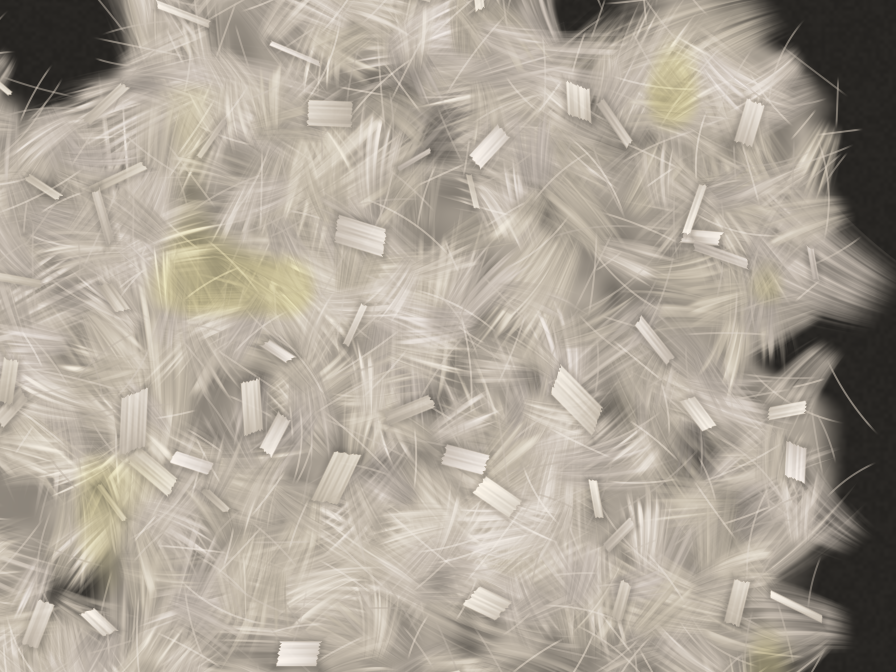
Reproduce this texture procedurally as a WebGL 2 fragment shader.

```glsl
#version 300 es
precision highp float;
// A heap of pale chopped fibres on a dark table: fanned tufts are layered
// from large to small, then loose hairs and flat glossy chips lie on top.
// Tone and warmth are composited as scalars and tinted at the end.
uniform vec2 u_resolution;
out vec4 fragColor;

#define TUFT_LAYERS 8
#define TUFT_CELL 0.31
#define TUFT_SHRINK 0.86
#define STRAND_DENSITY 115.0
#define CHIP_CELL 0.15
#define CHIP_SHARE 0.42
#define HAIR_CELL 0.13
#define TABLE_TONE 0.155
#define BODY_TONE 0.60
#define FIBRE_TONE 0.80
#define TAU 6.2831853

vec3 hash3(vec2 p) {
    vec3 q = fract(p.xyx * vec3(0.1031, 0.1030, 0.0973));
    q += dot(q, q.yxz + 33.33);
    return fract((q.xxy + q.yzz) * q.zyx);
}

float noise(vec2 p) {
    vec2 i = floor(p), f = fract(p);
    f = f * f * (3.0 - 2.0 * f);
    vec2 e = vec2(0.0, 1.0);
    return mix(mix(hash3(i).x, hash3(i + e.yx).x, f.x),
               mix(hash3(i + e.xy).x, hash3(i + e.yy).x, f.x), f.y);
}

vec2 turn(vec2 p, float a) {
    float c = cos(a), s = sin(a);
    return vec2(c * p.x + s * p.y, c * p.y - s * p.x);
}

// Approximate distance to the outline of the heap, positive inside.
float heap(vec2 p) {
    float edge = 1.245 - 0.16 * smoothstep(0.84, 1.0, p.y);
    edge -= 0.10 * exp(-pow((p.y - 0.47) / 0.045, 2.0));
    edge -= 0.05 * smoothstep(0.28, 0.12, p.y);
    float d = edge - p.x;
    d = min(d, length((p - vec2(0.07, 0.96)) * vec2(1.0, 0.9)) - 0.105);
    d = min(d, length((p - vec2(0.885, 0.98)) * vec2(0.7, 1.0)) - 0.035);
    d = min(d, length(p - vec2(0.10, 0.13)) - 0.025);
    return d + 0.04 * (noise(p * 13.0) - 0.5);
}

// Fan of strands widening from root to tip; surface holds tone and warmth.
void addTuft(inout vec2 surface, vec2 p, vec2 id, float cell, float seed) {
    vec3 h = hash3(id + seed), k = hash3(id + seed + 57.3);
    vec2 centre = (id + h.xy) * cell;
    vec2 q = (p - centre) / cell;
    if (dot(q, q) > 1.0 || heap(centre) < 0.22 * cell) return;
    q = turn(q, h.z * TAU);
    q.y += (k.x - 0.5) * 0.5 * q.x * q.x;
    float along = q.x + 0.7;
    float across = q.y / (0.35 + 0.5 * max(along, 0.0));
    float density = STRAND_DENSITY * cell;
    float strand = noise(vec2(across * density + k.y * 90.0, along * 1.6));
    float fine = noise(vec2(across * density * 2.3 + k.z * 70.0, along * 2.5));
    float reach = 0.65 + 0.65 * mix(strand, fine, 0.4);
    float cover = smoothstep(0.0, 0.25, along) * (1.0 - smoothstep(reach - 0.35, reach, along));
    cover *= 1.0 - smoothstep(0.22, 0.5, abs(across) + 0.2 * (strand - 0.5));
    cover *= 0.45 + 0.5 * strand;
    float tone = FIBRE_TONE + 0.20 * (k.y - 0.5) + 0.10 * (along - 0.65);
    tone += 0.13 * (strand - 0.5) + 0.13 * (fine - 0.5);
    surface = mix(surface, vec2(tone, (k.z - 0.55) * 0.5), cover);
}

// Thin curved single fibre.
void addHair(inout vec2 surface, vec2 p, vec2 id, float seed) {
    vec3 h = hash3(id + seed), k = hash3(id + seed + 31.7);
    vec2 centre = (id + h.xy) * HAIR_CELL;
    if (heap(centre) < -0.025) return;
    vec2 q = turn(p - centre, h.z * TAU);
    q.y += (k.x - 0.5) * 5.0 * q.x * q.x;
    float span = 0.025 + 0.06 * k.y;
    float cover = 1.0 - smoothstep(0.0004, 0.0024, abs(q.y));
    cover *= 1.0 - smoothstep(span * 0.6, span, abs(q.x));
    surface = mix(surface, vec2(0.72 + 0.25 * k.z, -0.1), cover * 0.5);
}

// Flat glossy strip with a soft shadow under it.
void addChip(inout vec2 surface, vec2 p, vec2 id, float seed) {
    vec3 h = hash3(id + seed), k = hash3(id + seed + 83.1);
    vec2 centre = (id + h.xy) * CHIP_CELL;
    if (k.x > CHIP_SHARE || heap(centre) < -0.015) return;
    vec2 size = vec2(0.022 + 0.022 * k.y, 0.003 + 0.017 * k.z * k.z);
    vec2 q = turn(p - centre, h.z * TAU);
    q.x += q.y * (k.y - 0.5);
    vec2 b = abs(q) - size;
    float d = max(b.x + 0.004 * (noise(vec2(q.y * 400.0, k.y * 99.0)) - 0.5), b.y);
    surface.x *= 1.0 - 0.13 * (1.0 - smoothstep(0.0, 0.012, d));
    float grain = noise(vec2(q.y * 330.0 + k.y * 50.0, q.x * 14.0));
    float tone = 0.79 + 0.15 * h.x + 0.12 * (grain - 0.5) + 0.07 * q.x / size.x;
    surface = mix(surface, vec2(tone, h.y * 0.4 - 0.25), 0.88 * (1.0 - smoothstep(-0.001, 0.002, d)));
}

void main() {
    vec2 p = gl_FragCoord.xy / u_resolution.y;
    float inside = smoothstep(-0.01, 0.05, heap(p));
    float table = TABLE_TONE + 0.025 * (noise(p * 160.0) - 0.5);
    vec2 surface = vec2(mix(table, BODY_TONE + 0.2 * (noise(p * 25.0) - 0.5), inside), 0.0);

    float cell = TUFT_CELL;
    for (int layer = 0; layer < TUFT_LAYERS; layer++, cell *= TUFT_SHRINK)
        for (int n = 0; n < 9; n++)
            addTuft(surface, p, floor(p / cell) + vec2(n % 3 - 1, n / 3 - 1), cell, 17.0 * float(layer) + 5.0);

    // Hollows between the tufts.
    surface.x -= 0.17 * inside * smoothstep(0.62, 0.9, noise(p * 9.0 + 4.0) * 0.6 + noise(p * 23.0) * 0.4);

    for (int n = 0; n < 45; n++)
        addHair(surface, p, floor(p / HAIR_CELL) + vec2(n % 3 - 1, n / 3 % 3 - 1), 200.0 + 13.0 * float(n / 9));
    for (int n = 0; n < 18; n++)
        addChip(surface, p, floor(p / CHIP_CELL) + vec2(n % 3 - 1, n / 3 % 3 - 1), 400.0 + 29.0 * float(n / 9));

    // Ivory tint, whiter in the highlights, with scattered yellow stains.
    float tone = surface.x;
    vec3 tint = mix(vec3(1.0, 0.947, 0.875), vec3(1.0, 0.97, 0.925), smoothstep(0.75, 0.93, tone));
    float stain = smoothstep(0.78, 0.95, noise(p * 7.0 + 31.0)) * inside;
    tint.b -= 0.09 * surface.y + 0.12 * stain;
    fragColor = vec4(clamp(tone * tint, 0.0, 1.0), 1.0);
}
```
